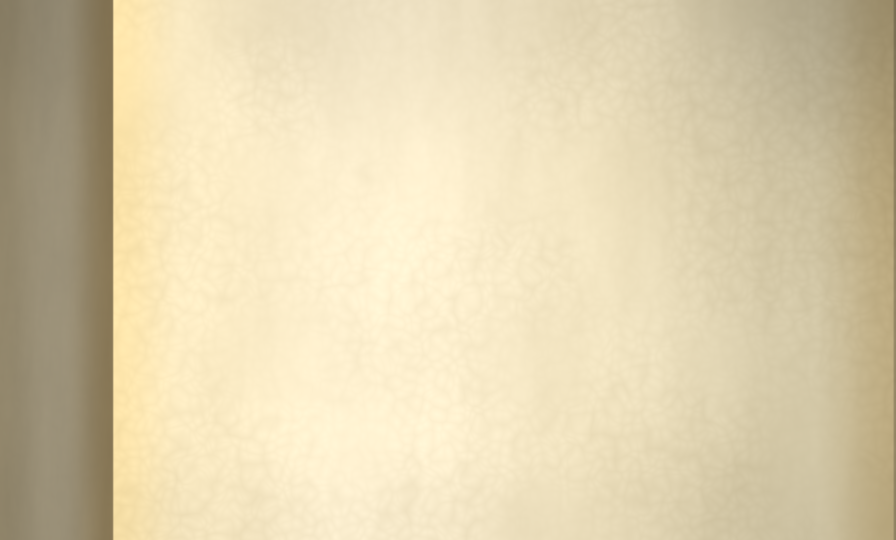
Reproduce this texture procedurally as a WebGL 2 fragment shader.

```glsl
#version 300 es
precision highp float;
// Aged cream parchment beside a shaded binding strip on the left.
// Smooth colour ramps give the lighting; layered value noise stains the
// sheet, and cellular noise adds its fine mottled grain.

#define SHEET_EDGE 0.1263
#define EDGE_SOFTNESS 0.0013
#define STAIN_SCALE 4.5
#define STAIN_STRENGTH 0.075
#define GRAIN_SCALE 48.0
#define GRAIN_STRENGTH 0.045
#define FIBRE_STRENGTH 0.035
#define TOP_SHADE 0.075
#define CORNER_SHADE 0.11

uniform vec2 u_resolution;
out vec4 fragColor;

vec2 hash2(vec2 p) {
    vec3 q = fract(p.xyx * vec3(0.1031, 0.1030, 0.0973));
    q += dot(q, q.yzx + 33.33);
    return fract((q.xx + q.yz) * q.zy);
}

float valueNoise(vec2 p) {
    vec2 cell = floor(p), f = fract(p);
    f = f * f * (3.0 - 2.0 * f);
    float low = mix(hash2(cell).x, hash2(cell + vec2(1.0, 0.0)).x, f.x);
    float high = mix(hash2(cell + vec2(0.0, 1.0)).x, hash2(cell + 1.0).x, f.x);
    return mix(low, high, f.y);
}

float layeredNoise(vec2 p) {
    float sum = 0.0, weight = 0.5;
    for (int i = 0; i < 5; i++) {
        sum += weight * valueNoise(p);
        p = mat2(1.6, 1.2, -1.2, 1.6) * p + 7.3;
        weight *= 0.55;
    }
    return sum / 1.055;
}

// Distance to the nearest scattered point
float cellular(vec2 p) {
    vec2 cell = floor(p), f = fract(p);
    float nearest = 2.0;
    for (int y = -1; y <= 1; y++) {
        for (int x = -1; x <= 1; x++) {
            vec2 offset = vec2(x, y);
            vec2 d = offset + hash2(cell + offset) - f;
            nearest = min(nearest, dot(d, d));
        }
    }
    return sqrt(nearest);
}

vec3 sheetColour(vec2 uv) {
    vec3 c = mix(vec3(0.985, 0.89, 0.66), vec3(0.985, 0.92, 0.76),
                 smoothstep(SHEET_EDGE, 0.21, uv.x));
    c = mix(c, vec3(0.995, 0.94, 0.81), smoothstep(0.18, 0.40, uv.x));
    c = mix(c, vec3(0.95, 0.895, 0.755), smoothstep(0.45, 0.68, uv.x));
    c = mix(c, vec3(0.81, 0.765, 0.635), smoothstep(0.62, 0.94, uv.x));
    c = mix(c, vec3(0.735, 0.665, 0.50), smoothstep(0.905, 0.995, uv.x));
    // Broad light in the lower middle, shade along the top and at the corners
    vec2 glow = (uv - vec2(0.40, 0.42)) / vec2(0.22, 0.38);
    c += vec3(0.015, 0.017, 0.02) * exp(-dot(glow, glow));
    c *= 1.0 - TOP_SHADE * smoothstep(0.62, 1.05, uv.y) * smoothstep(0.13, 0.3, uv.x);
    c *= 1.0 - 0.035 * smoothstep(0.22, 0.0, uv.y);
    float corner = smoothstep(0.66, 1.0, uv.x) * smoothstep(0.55, 1.0, uv.y);
    return c * (1.0 - CORNER_SHADE * corner);
}

vec3 stripColour(vec2 uv) {
    float across = uv.x / SHEET_EDGE;
    vec3 c = mix(vec3(0.565, 0.52, 0.415), vec3(0.605, 0.565, 0.47),
                 smoothstep(0.0, 0.45, across));
    c = mix(c, vec3(0.53, 0.465, 0.335), smoothstep(0.55, 0.98, across));
    return c * (1.0 - 0.07 * smoothstep(0.65, 1.0, uv.y));
}

void main() {
    vec2 uv = gl_FragCoord.xy / u_resolution;
    vec2 p = gl_FragCoord.xy / u_resolution.y;

    // Stains, soft grain and vertical fibres
    float stain = layeredNoise(p * STAIN_SCALE * vec2(1.2, 0.8) + 3.7) - 0.5;
    vec2 warp = vec2(valueNoise(p * 35.0), valueNoise(p * 35.0 + 19.0)) * 0.02;
    float grain = cellular((p + warp) * GRAIN_SCALE) - 0.5;
    float fibre = layeredNoise(p * vec2(24.0, 4.0) + 11.0) - 0.5;
    float patches = smoothstep(0.2, 0.75, valueNoise(p * 6.0 + 41.0));

    vec3 sheet = sheetColour(uv);
    float tone = STAIN_STRENGTH * stain + FIBRE_STRENGTH * fibre
               - GRAIN_STRENGTH * grain * mix(0.3, 1.0, patches);
    sheet *= 1.0 + tone * vec3(0.85, 0.95, 1.25);

    vec3 strip = stripColour(uv);
    strip *= 1.0 + 0.08 * fibre + 0.04 * stain - 0.01 * grain;

    // Crisp sheet edge and the thin shadow at the far right
    float onSheet = smoothstep(-EDGE_SOFTNESS, EDGE_SOFTNESS, uv.x - SHEET_EDGE);
    vec3 colour = mix(strip, sheet, onSheet);
    colour *= 1.0 - 0.22 * smoothstep(0.996, 0.999, uv.x);
    fragColor = vec4(clamp(colour, 0.0, 1.0), 1.0);
}
```
